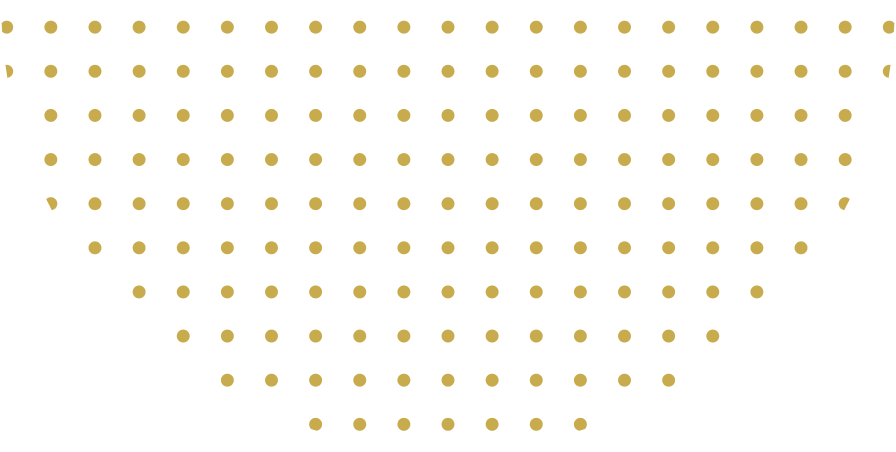
Give the GLSL for this pattern, as a WebGL 1 fragment shader.

```glsl
precision highp float;
// A square lattice of gold dots on white, cut by a large half disc that
// hangs from the top edge. One dot is repeated by folding space, then
// intersected with the disc, so dots on its rim are sliced.

uniform vec2 u_resolution;

// Lengths are in canvas widths, origin at the lower left.
const vec3 PAPER = vec3(1.0);
const vec3 GOLD = vec3(0.78, 0.67, 0.30);
const float PITCH = 0.04925;
const float DOT_RADIUS = 0.0072;
const vec2 LATTICE_ORIGIN = vec2(0.5, 0.0309);
const vec2 DISC_CENTER = vec2(0.5, 0.5003);
const float DISC_RADIUS = 0.4986;

float circleDistance(vec2 p, float radius) {
  return length(p) - radius;
}

// Fold the plane into cells centred on the lattice points.
vec2 foldToCell(vec2 p) {
  return (fract(p / PITCH + 0.5) - 0.5) * PITCH;
}

// Antialiased coverage over one pixel.
float coverage(float d, float pixel) {
  return clamp(0.5 - d / pixel, 0.0, 1.0);
}

void main() {
  float pixel = 1.0 / u_resolution.x;
  vec2 p = gl_FragCoord.xy * pixel;

  // Repeated dots
  float dots = circleDistance(foldToCell(p - LATTICE_ORIGIN), DOT_RADIUS);

  // Disc that trims the lattice
  float disc = circleDistance(p - DISC_CENTER, DISC_RADIUS);

  float ink = coverage(max(dots, disc), pixel);
  gl_FragColor = vec4(mix(PAPER, GOLD, ink), 1.0);
}
```
